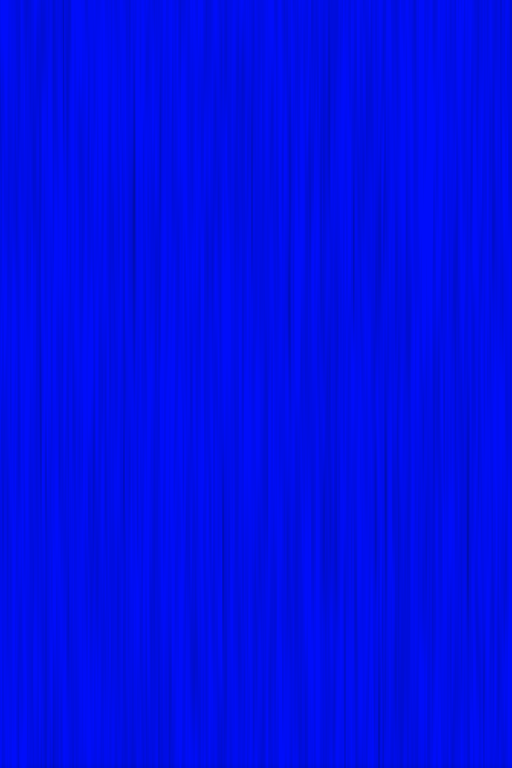
Give the GLSL for this texture, as a WebGL 1 fragment shader.

```glsl
precision highp float;
// Saturated blue surface brushed vertically with fine, long dark and light fibres.
// Four layers of stretched noise, with a random vertical offset per column,
// form the grain; a loop adds hair-thin, tapering dark streaks.

uniform vec2 u_resolution;

const vec2  RED_GREEN     = vec2(0.0, 0.05);
const float BASE_BLUE     = 0.921;
const float MIN_BLUE      = 0.5;
const float MAX_BLUE      = 0.98;
const vec4  GRAIN_COLUMNS = vec4(335.0, 190.0, 84.0, 12.0); // fibres across the width
const vec4  GRAIN_ROWS    = vec4(9.0, 6.0, 4.0, 3.0);       // fibre lengths per height
const vec4  GRAIN_DEPTH   = vec4(0.105, 0.13, 0.09, 0.035);
const int   STREAK_COUNT  = 48;
const vec2  STREAK_WIDTH  = vec2(0.0013, 0.0034);
const vec2  STREAK_LENGTH = vec2(0.1, 0.36);
const vec2  STREAK_DEPTH  = vec2(0.05, 0.2);
const float EDGE_SIZE     = 0.008;
const float EDGE_DEPTH    = 0.05;

float hash(vec2 p) {
  return fract(sin(dot(p, vec2(127.1, 311.7))) * 43758.5453);
}

// Smooth noise along one fibre, shifted so that neighbours do not line up.
float fibre(float column, float y, float seed) {
  float t = y + 10.0 * hash(vec2(column, seed + 0.5));
  float cell = floor(t);
  float a = hash(vec2(column, cell + seed));
  float b = hash(vec2(column, cell + 1.0 + seed));
  return mix(a, b, smoothstep(0.0, 1.0, fract(t)));
}

// Stretched noise blended across neighbouring fibres, centred on zero.
float grain(vec2 p, float seed) {
  float column = floor(p.x);
  float blend = smoothstep(0.0, 1.0, fract(p.x));
  return mix(fibre(column, p.y, seed), fibre(column + 1.0, p.y, seed), blend) - 0.5;
}

// Combined darkness of the scattered long streaks.
float darkStreaks(vec2 uv) {
  float dark = 0.0;
  for (int i = 0; i < STREAK_COUNT; i++) {
    float id = float(i) + 1.0;
    vec2 center = vec2(hash(vec2(id, 3.1)), hash(vec2(id, 7.7)));
    float pick = hash(vec2(id, 12.3));
    float width = mix(STREAK_WIDTH.x, STREAK_WIDTH.y, pick * pick);
    float reach = mix(STREAK_LENGTH.x, STREAK_LENGTH.y, hash(vec2(id, 17.9)));
    float depth = mix(STREAK_DEPTH.x, STREAK_DEPTH.y, hash(vec2(id, 23.4)));
    vec2 d = (uv - center) / vec2(width, reach);
    float taper = 1.0 - smoothstep(0.2, 1.0, abs(d.y));
    dark += depth * taper * exp(-d.x * d.x);
  }
  return dark;
}

void main() {
  vec2 uv = gl_FragCoord.xy / u_resolution;

  // Layered grain, fine to broad
  vec4 layers = vec4(
    grain(uv * vec2(GRAIN_COLUMNS.x, GRAIN_ROWS.x), 20.0),
    grain(uv * vec2(GRAIN_COLUMNS.y, GRAIN_ROWS.y), 50.0),
    grain(uv * vec2(GRAIN_COLUMNS.z, GRAIN_ROWS.z), 80.0),
    grain(uv * vec2(GRAIN_COLUMNS.w, GRAIN_ROWS.w), 110.0));
  float blue = BASE_BLUE + dot(layers, GRAIN_DEPTH);

  // Dark streaks and a faint shade along the lower edge
  blue -= darkStreaks(uv);
  blue -= EDGE_DEPTH * (1.0 - smoothstep(0.0, EDGE_SIZE, uv.y));

  gl_FragColor = vec4(RED_GREEN, clamp(blue, MIN_BLUE, MAX_BLUE), 1.0);
}
```
